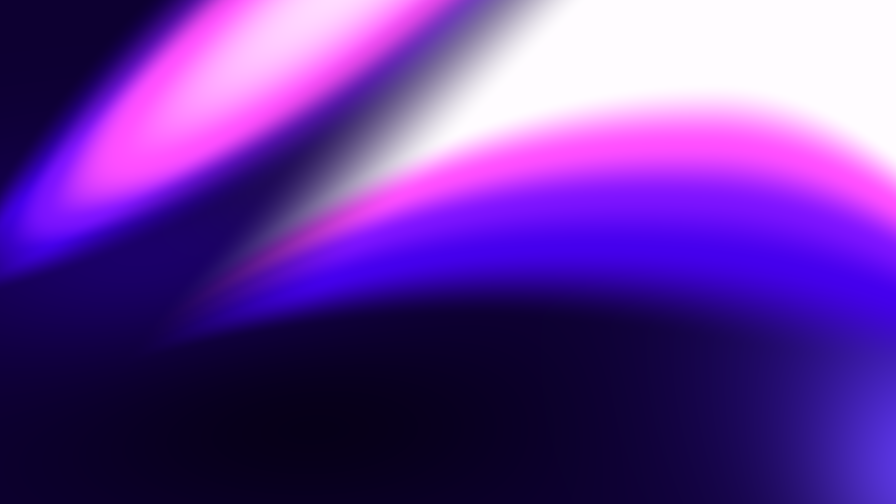
Write a Shadertoy shader that draws this background.

```glsl
// Soft neon light: a glowing arch and a slanted streak over a deep indigo dusk.
#define WHITE  vec3(1.00, 0.99, 1.00)
#define PINK   vec3(1.00, 0.31, 1.00)
#define VIOLET vec3(0.50, 0.08, 1.00)
#define BLUE   vec3(0.27, 0.00, 0.93)
#define NIGHT  vec3(0.05, 0.00, 0.19)
#define HAZE   vec3(0.26, 0.16, 0.50)
#define STREAK_START vec2(0.00, 0.48)
#define STREAK_DIR   vec2(0.79, 0.61)
#define EDGE_BLUR 0.15

// Light cools from white through pink and violet to blue.
vec3 lightRamp(float cool) {
    vec3 c = mix(WHITE, PINK, smoothstep(-0.10, 0.24, cool));
    c = mix(c, VIOLET, smoothstep(0.22, 0.52, cool));
    return mix(c, BLUE, smoothstep(0.48, 0.80, cool));
}

// Round glow with a separate radius for each axis.
float glow(vec2 p, vec2 center, vec2 radius) {
    vec2 d = (p - center) / radius;
    return exp(-dot(d, d));
}

// Height of a parabola whose two sides fall at different rates.
float arch(float x, vec2 peak, float leftFall, float rightFall) {
    float d = x - peak.x;
    return peak.y - (d < 0.0 ? leftFall : rightFall) * d * d;
}

vec3 background(vec2 p) {
    vec3 c = NIGHT;
    c += vec3(0.06, 0.00, 0.24) * glow(p, vec2(0.30, 0.47), vec2(0.48, 0.22));
    c *= 1.0 - 0.55 * glow(p, vec2(0.60, 0.17), vec2(0.50, 0.22));
    c += vec3(0.13, 0.06, 0.38) * glow(p, vec2(1.85, 0.30), vec2(0.42, 0.40));
    c += vec3(0.24, 0.19, 0.48) * glow(p, vec2(1.85, 0.04), vec2(0.22, 0.24));
    return c;
}

// Slanted lens that whitens along its length; alpha is its cover.
vec4 streak(vec2 p) {
    vec2 rel = p - STREAK_START;
    float along = dot(rel, STREAK_DIR);
    float across = dot(rel, vec2(-STREAK_DIR.y, STREAK_DIR.x)) - 0.015;
    float halfWidth = max(0.055 + 0.29 * along - 0.17 * along * along, 0.03);
    float q = across / halfWidth;
    float cool = 0.95 * exp(-4.0 * along) - 0.04 + 0.45 * q * q;
    float cover = 1.0 - smoothstep(0.55, 1.38, abs(q));
    return vec4(lightRamp(cool), cover * smoothstep(-0.12, 0.12, along));
}

// Bands between an upper and a lower arch; alpha fades below.
vec4 archLight(vec2 p) {
    float top = arch(p.x, vec2(1.412, 0.80), 0.35, 1.00);
    float base = arch(p.x, vec2(1.042, 0.442), 0.25, 0.18);
    float cool = (top - p.y) / max(top - base, 0.05);
    return vec4(lightRamp(cool), 1.0 - smoothstep(0.78, 1.25, cool));
}

void mainImage(out vec4 fragColor, in vec2 fragCoord) {
    vec2 p = fragCoord / iResolution.y;

    // Signed offset from the slanted left side of the arch.
    float depth = 1.0 - p.y;
    float side = p.x - (1.019 - depth + 0.17 * depth * depth);

    // Haze in the valley between the two lights.
    vec3 color = background(p);
    float valley = exp(-pow((side + 0.10) / 0.13, 2.0));
    color = mix(color, HAZE, valley * smoothstep(0.45, 1.0, p.y));

    // Layer both lights over the dusk.
    vec4 lens = streak(p);
    color = mix(color, lens.rgb, lens.a);
    vec4 bands = archLight(p);
    color = mix(color, bands.rgb, bands.a * smoothstep(-EDGE_BLUR, EDGE_BLUR, side));

    fragColor = vec4(clamp(color, 0.0, 1.0), 1.0);
}
```
